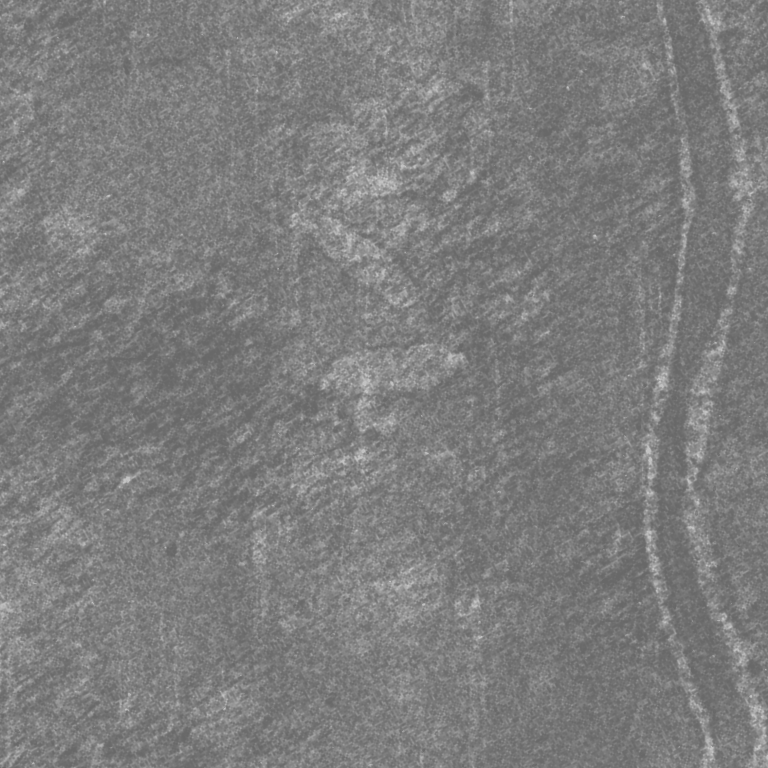
Write a Shadertoy shader that draws this texture.

```glsl
// Weathered grey plaster: speckled grain over slanted trowel marks and
// vertical runs, with pale flakes, chips, cracks and two winding veins.
// Layers of value noise add up to one tone, which is mapped to grey.

#define BASE_GREY 0.484
#define CONTRAST 0.055
#define HIGHLIGHT 0.010
#define TONE_BIAS -0.22
#define GRAIN 1.25
#define TROWEL 0.95
#define TROWEL_ANGLE 0.62
#define STREAKS 1.35
#define FLAKES 0.75
#define VEINS 1.75
#define CHIPS 1.6
#define CRACKS 0.9

const float TAU = 6.28319;

float hash(vec2 c) {
    vec3 q = fract(c.xyx * 0.1031);
    q += dot(q, q.yzx + 33.33);
    return fract((q.x + q.y) * q.z);
}

mat2 rotation(float a) {
    return mat2(cos(a), -sin(a), sin(a), cos(a));
}

// Value noise from -1 to 1
float noise(vec2 p) {
    vec2 c = floor(p), f = fract(p);
    f = f * f * (3.0 - 2.0 * f);
    float low = mix(hash(c), hash(c + vec2(1, 0)), f.x);
    float high = mix(hash(c + vec2(0, 1)), hash(c + vec2(1, 1)), f.x);
    return 2.0 * mix(low, high, f.y) - 1.0;
}

float fbm(vec2 p) {
    float sum = 0.0, amp = 0.5;
    for (int i = 0; i < 5; i++) {
        sum += amp * noise(p);
        p = rotation(0.7) * p * 2.03 + 17.3;
        amp *= 0.5;
    }
    return sum;
}

// Pale ragged flake with a dark rim
float flake(vec2 p, vec2 centre, vec2 radius, float angle) {
    float d = length(rotation(-angle) * (p - centre) / radius);
    d += 0.75 * fbm(p * 17.0 + centre * 40.0);
    float rim = (d - 1.1) * 9.0;
    return 1.0 - smoothstep(0.9, 1.02, d) - 0.6 * exp(-rim * rim);
}

// Speckled pale vein with dark borders
float vein(vec2 p, float centre, float halfWidth) {
    float width = halfWidth * (1.0 + 0.45 * noise(vec2(p.y * 24.0, centre)));
    float d = abs(p.x - centre) / width;
    float body = 1.0 - smoothstep(0.55, 1.25, d);
    float border = (d - 1.7) * 2.0;
    return body * (0.75 + 0.7 * noise(p * 150.0)) - 0.3 * exp(-border * border);
}

// Sparse pits and lumps, one at most in each cell, lit from above
float chips(vec2 p, float cells, float density) {
    vec2 cell = floor(p * cells);
    float kind = hash(cell + 91.0);
    vec2 offset = 0.3 + 0.4 * vec2(hash(cell + 5.0), hash(cell + 23.0));
    vec2 q = rotation(TAU * kind * 9.0) * (fract(p * cells) - offset);
    float size = 0.07 + 0.12 * hash(cell + 47.0);
    float d = length(q * vec2(1.0, 1.7)) / size;
    float side = (fract(p * cells).y - offset.y) / size;
    float lit = kind < density * 0.5 ? -0.9 + 0.4 * side : 0.5 + 1.3 * side;
    return step(kind, density) * lit * (1.0 - smoothstep(0.65, 1.2, d));
}

void mainImage(out vec4 fragColor, in vec2 fragCoord) {
    vec2 p = fragCoord / iResolution.y;
    vec2 w = p + 0.007 * vec2(fbm(p * 22.0), fbm(p * 22.0 + 71.0));

    // Vein paths and the smooth strip between them
    float down = 1.0 - p.y;
    float leftPath = 0.871 + 0.023 * cos(TAU * (down - 0.26) / 0.78)
                   + 0.034 * smoothstep(0.75, 1.0, down);
    float rightPath = 0.934 + 0.033 * cos(TAU * (down - 0.26) / 0.73)
                    + 0.025 * smoothstep(0.75, 1.0, down);
    float strip = smoothstep(leftPath - 0.01, leftPath + 0.01, w.x)
                * (1.0 - smoothstep(rightPath - 0.01, rightPath + 0.01, w.x));

    // Broad shading and fine grain
    float tone = TONE_BIAS + 1.3 * fbm(p * 4.0 + 3.0) - 0.3 * strip;
    tone += GRAIN * noise(rotation(0.5) * p * 410.0);
    tone += 0.5 * GRAIN * noise(rotation(1.1) * p * 190.0);

    // Slanted trowel marks, stronger in places
    vec2 slant = rotation(TROWEL_ANGLE) * w;
    float worked = 0.3 + smoothstep(-0.2, 0.4, fbm(p * 5.0 + 40.0));
    tone += TROWEL * worked * (1.0 - 0.5 * strip)
          * (noise(slant * vec2(65, 220)) + 0.5 * noise(slant * vec2(28, 85)));

    // Broken vertical runs, gathered in a band right of the middle
    float band = (p.x - 0.635) / 0.045;
    float runs = smoothstep(-0.05, 0.4, fbm(p * vec2(7, 2) + 8.0));
    runs = (0.2 + 0.8 * runs + 0.65 * exp(-band * band)) * (1.0 - 0.8 * strip);
    float line = noise(vec2(w.x * 165.0, p.y * 10.0));
    float broken = 0.7 + 0.6 * noise(p * vec2(190, 70));
    tone += STREAKS * runs * broken * smoothstep(0.1, 0.8, line);
    tone += 0.35 * runs * noise(vec2(w.x * 75.0, p.y * 5.0));

    // Flakes: small scattered ones and large ones near the middle
    float scattered = smoothstep(0.27, 0.35, fbm(w * vec2(10, 13) + 60.0));
    float large = flake(w, vec2(0.505, 0.52), vec2(0.085, 0.032), -0.08)
                + flake(w, vec2(0.465, 0.665), vec2(0.1, 0.032), 0.6)
                + 0.6 * flake(w, vec2(0.47, 0.75), vec2(0.09, 0.06), 0.8);
    tone += FLAKES * (0.9 * scattered * (1.0 - strip) + 1.2 * large);

    // Veins, chips and hairline cracks
    tone += VEINS * (vein(w, leftPath, 0.0075) + vein(w, rightPath, 0.011));
    tone += CHIPS * (chips(w, 15.0, 0.22) + chips(w + 3.7, 42.0, 0.2));
    float hairline = 1.0 - smoothstep(0.0, 0.028, abs(fbm(p * vec2(4, 7) + 25.0)));
    tone -= CRACKS * hairline * smoothstep(0.0, 0.25, fbm(p * 6.0 + 90.0));

    tone = clamp(tone, -2.4, 3.2);
    float grey = BASE_GREY + CONTRAST * tone + HIGHLIGHT * tone * tone;
    fragColor = vec4(vec3(grey), 1.0);
}
```
